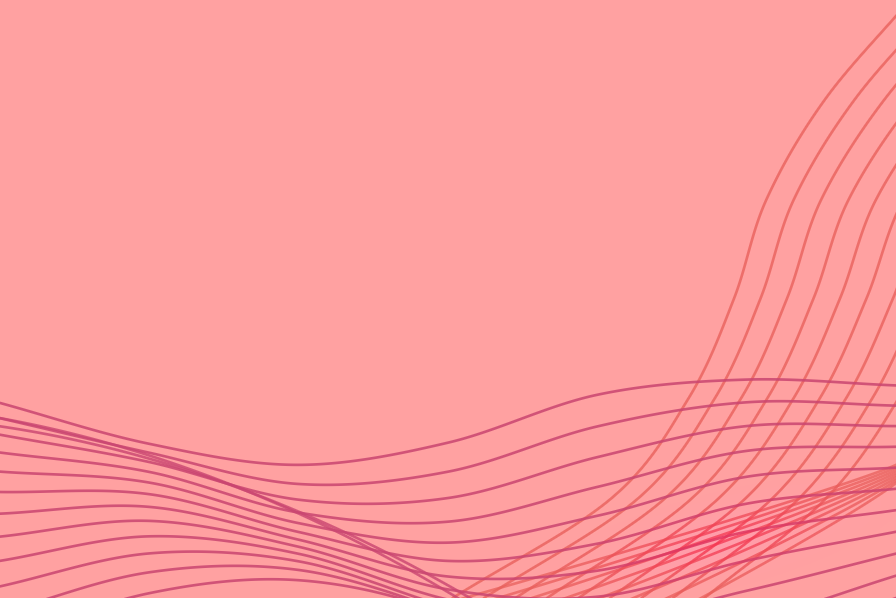
Write a WebGL 2 fragment shader that draws this background.

```glsl
#version 300 es
precision highp float;
// Flat coral field crossed by families of thin flowing lines: plum waves along
// the bottom, an orange ribbon rising at the right and a red fan between them.
// Each family is one spline of polynomial coefficients, evaluated per line index.

uniform vec2 u_resolution;
out vec4 outColor;

const vec2 GRID = vec2(768.0, 512.0);   // design grid, y measured downward
const vec3 CORAL = vec3(1.0, 0.63, 0.63);
const vec3 PLUM = vec3(0.79, 0.27, 0.44);
const vec3 ORANGE = vec3(0.91, 0.38, 0.36);
const vec3 RED = vec3(0.98, 0.14, 0.30);
const vec3 BLUSH = vec3(1.0, 0.61, 0.68);
const float HALF_WIDTH = 1.15;
const int WAVE_LINES = 12;
const int BUNDLE_LINES = 2;
const int RIBBON_LINES = 9;
const int FAN_LINES = 8;

// Height of wave n at evenly spaced x: dot(row, (1, n, n^2, n^3))
const vec4 WAVE[7] = vec4[7](
  vec4(345.0, 12.5, 0.55, 0.0),
  vec4(380.0, 7.5, 0.1, 0.025),
  vec4(398.0, 18.0, -1.7, 0.08),
  vec4(379.0, 26.0, -1.15, 0.0),
  vec4(338.0, 27.5, -0.4, 0.0),
  vec4(325.0, 19.0, 0.45, 0.0),
  vec4(330.0, 17.2, 0.1, 0.0));

// Horizontal place of ribbon line n at evenly spaced y
const vec4 RIBBON[7] = vec4[7](
  vec4(780.0, 27.0, 0.0, 0.0),
  vec4(707.0, 25.5, 0.0, 0.0),
  vec4(657.0, 23.5, 0.0, 0.0),
  vec4(629.0, 22.7, 0.0, 0.0),
  vec4(590.0, 22.5, 0.0, 0.0),
  vec4(524.0, 23.0, 0.0, 0.0),
  vec4(388.0, 27.0, 0.0, 0.0));

// Catmull-Rom spline through seven rows, t in 0..1
vec4 spline(vec4 k[7], float t) {
  float s = clamp(t, 0.0, 1.0) * 6.0;
  int i = min(int(s), 5);
  float f = s - float(i);
  vec4 b = k[i], c = k[i + 1];
  vec4 a = i > 0 ? k[max(i - 1, 0)] : 2.0 * b - c;
  vec4 d = i < 5 ? k[min(i + 2, 6)] : 2.0 * c - b;
  return b + 0.5 * f * (c - a + f * (2.0 * a - 5.0 * b + 4.0 * c - d
       + f * (3.0 * (b - c) + d - a)));
}

// Antialiased stroke from an offset along one axis and the curve's slope
float stroke(float offset, float slope, float pixel) {
  float dist = abs(offset) * inversesqrt(1.0 + slope * slope);
  return clamp((HALF_WIDTH - dist) / pixel + 0.5, 0.0, 1.0);
}

void main() {
  vec2 uv = gl_FragCoord.xy / u_resolution;
  vec2 p = vec2(uv.x, 1.0 - uv.y) * GRID;
  float pixel = GRID.y / u_resolution.y;
  vec3 color = CORAL;

  // Soft tilted glow where the families cross
  vec2 g = p - vec2(615.0, 464.0);
  g.y += 0.24 * g.x;
  float glow = exp(-dot(g / vec2(90.0, 24.0), g / vec2(90.0, 24.0)));
  color = mix(color, BLUSH, 0.75 * glow);

  // Orange ribbon, a function of y
  float h = 0.002;
  vec4 row = spline(RIBBON, p.y / GRID.y);
  vec4 rate = (spline(RIBBON, p.y / GRID.y + h)
             - spline(RIBBON, p.y / GRID.y - h)) / (2.0 * h * GRID.y);
  vec3 warm = mix(ORANGE, RED, 0.7 * glow);
  for (int i = 0; i < RIBBON_LINES; i++) {
    float n = float(i);
    vec4 powers = vec4(1.0, n, n * n, n * n * n);
    float ink = stroke(p.x - dot(row, powers), dot(rate, powers), pixel);
    color = mix(color, warm, 0.8 * ink);
  }

  // Red fan spreading from the right edge to the floor
  for (int i = 0; i < FAN_LINES; i++) {
    float n = float(i);
    float span = 370.0 - 29.0 * n;
    float t = max((GRID.x - p.x) / span, 0.001);
    float top = 398.0 + 2.2 * n;
    float drop = GRID.y - top;
    float ink = stroke(p.y - top - drop * pow(t, 0.92),
                       0.92 * drop * pow(t, -0.08) / span, pixel);
    color = mix(color, warm, 0.75 * ink);
  }

  // Plum waves, a function of x
  row = spline(WAVE, uv.x);
  rate = (spline(WAVE, uv.x + h) - spline(WAVE, uv.x - h)) / (2.0 * h * GRID.x);
  vec3 cool = mix(PLUM, RED, 0.5 * glow);
  for (int i = 0; i < WAVE_LINES; i++) {
    float n = float(i);
    vec4 powers = vec4(1.0, n, n * n, n * n * n);
    float ink = stroke(p.y - dot(row, powers), dot(rate, powers), pixel);
    color = mix(color, cool, 0.85 * ink);
  }

  // Tight bundle diving through the waves on the left
  for (int i = 0; i < BUNDLE_LINES; i++) {
    float path = 358.0 + p.x * (0.181 + 0.000539 * p.x)
               + 7.0 * float(i) * (1.0 - p.x / 210.0);
    float ink = stroke(p.y - path, 0.181 + 0.001078 * p.x, pixel);
    color = mix(color, PLUM, 0.8 * ink);
  }

  outColor = vec4(color, 1.0);
}
```
